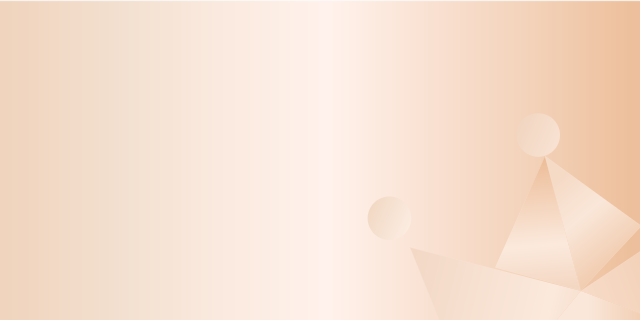
Reproduce this background procedurally as a WebGL 1 fragment shader.

```glsl
precision highp float;
uniform vec2 u_resolution;

#define BALL_RADIUS 0.068
#define RIM_WIDTH 0.003
#define RIM_STRENGTH 0.25
#define TOP_LINE 0.0035
#define HUB vec2(1.815, 0.091)
#define PEAK vec2(1.703, 0.513)
#define LEFT_TIP vec2(1.281, 0.227)
#define RIGHT_TIP vec2(2.005, 0.294)
#define LOW_TIP vec2(1.492, -0.300)

const vec3 CREAM = vec3(0.985, 0.915, 0.865);
const vec3 SAND = vec3(0.945, 0.840, 0.755);
const vec3 PEACH = vec3(0.945, 0.800, 0.690);
const vec3 COPPER = vec3(0.925, 0.735, 0.590);

// Signed distance to the line through a and b
float edge(vec2 p, vec2 a, vec2 b) {
  vec2 d = normalize(b - a);
  return d.x * (p.y - a.y) - d.y * (p.x - a.x);
}

// Negative inside a triangle of either winding
float triangle(vec2 p, vec2 a, vec2 b, vec2 c) {
  float winding = sign(edge(c, a, b));
  float inner = min(edge(p, a, b) * winding, edge(p, b, c) * winding);
  return -min(inner, edge(p, c, a) * winding);
}

// Position along the axis from a to b, 0 to 1
float along(vec2 p, vec2 a, vec2 b) {
  vec2 axis = b - a;
  return clamp(dot(p - a, axis) / dot(axis, axis), 0.0, 1.0);
}

// Three-colour ramp with its middle colour at m
vec3 ramp(float t, float m, vec3 a, vec3 b, vec3 c) {
  return mix(mix(a, b, clamp(t / m, 0.0, 1.0)), c,
             clamp((t - m) / (1.0 - m), 0.0, 1.0));
}

float coverage(float d) {
  return clamp(0.5 - d * u_resolution.y, 0.0, 1.0);
}

// Facet fill with a faint bright rim
vec3 facet(vec3 base, float d, vec3 fill) {
  float rim = smoothstep(-RIM_WIDTH, 0.0, d) * RIM_STRENGTH;
  return mix(base, mix(fill, CREAM, rim), coverage(d));
}

// Horizontal satin gradient
vec3 backdrop(float x) {
  vec3 c = mix(vec3(0.940, 0.830, 0.740), vec3(0.953, 0.880, 0.818),
               clamp(x / 0.20, 0.0, 1.0));
  c = mix(c, vec3(0.980, 0.914, 0.870), clamp((x - 0.20) / 0.14, 0.0, 1.0));
  c = mix(c, vec3(1.000, 0.947, 0.920), clamp((x - 0.34) / 0.16, 0.0, 1.0));
  c = mix(c, vec3(0.975, 0.875, 0.812), clamp((x - 0.52) / 0.17, 0.0, 1.0));
  c = mix(c, vec3(0.950, 0.820, 0.720), clamp((x - 0.69) / 0.15, 0.0, 1.0));
  return mix(c, vec3(0.930, 0.750, 0.610), clamp((x - 0.84) / 0.15, 0.0, 1.0));
}

vec3 ball(vec3 base, vec2 p, vec2 center, vec3 dark, vec3 light) {
  vec2 reach = BALL_RADIUS * vec2(0.9, -0.4);
  vec3 fill = mix(dark, light, along(p, center - reach, center + reach));
  return mix(base, fill, coverage(length(p - center) - BALL_RADIUS));
}

void main() {
  vec2 p = gl_FragCoord.xy / u_resolution.y;
  vec3 color = backdrop(gl_FragCoord.x / u_resolution.x);
  color = mix(color, vec3(0.98), coverage(1.0 - TOP_LINE - p.y) * 0.8);

  // Lower facets around the hub
  float t = along(p, LEFT_TIP, HUB);
  color = facet(color, triangle(p, LEFT_TIP, HUB, LOW_TIP),
                ramp(t, 0.85, vec3(0.950, 0.845, 0.770), CREAM, vec3(0.970, 0.880, 0.815)));
  t = along(p, vec2(1.84, 0.04), vec2(2.02, 0.04));
  color = facet(color, triangle(p, HUB, LOW_TIP, vec2(2.3, -0.093)),
                mix(vec3(0.980, 0.905, 0.850), PEACH, t));
  t = along(p, HUB, vec2(2.0, 0.16));
  color = facet(color, triangle(p, HUB, vec2(2.3, 0.415), vec2(2.3, -0.093)),
                mix(vec3(0.968, 0.860, 0.785), vec3(0.955, 0.825, 0.730), t));

  // Tall spire: left face, then right face
  t = along(p, PEAK, vec2(1.735, 0.105));
  color = facet(color, triangle(p, PEAK, vec2(1.547, 0.164), HUB),
                ramp(t, 0.68, COPPER, CREAM, vec3(0.957, 0.845, 0.765)));
  t = along(p, vec2(1.73, 0.43), vec2(1.93, 0.19));
  color = facet(color, triangle(p, PEAK, RIGHT_TIP, HUB),
                ramp(t, 0.45, vec3(0.960, 0.855, 0.775), vec3(0.980, 0.905, 0.850), PEACH));

  // Balls above the tips
  color = ball(color, p, vec2(1.682, 0.578), SAND, vec3(0.975, 0.885, 0.825));
  color = ball(color, p, vec2(1.217, 0.318), vec3(0.947, 0.850, 0.770),
               vec3(0.985, 0.925, 0.880));

  gl_FragColor = vec4(color, 1.0);
}
```
